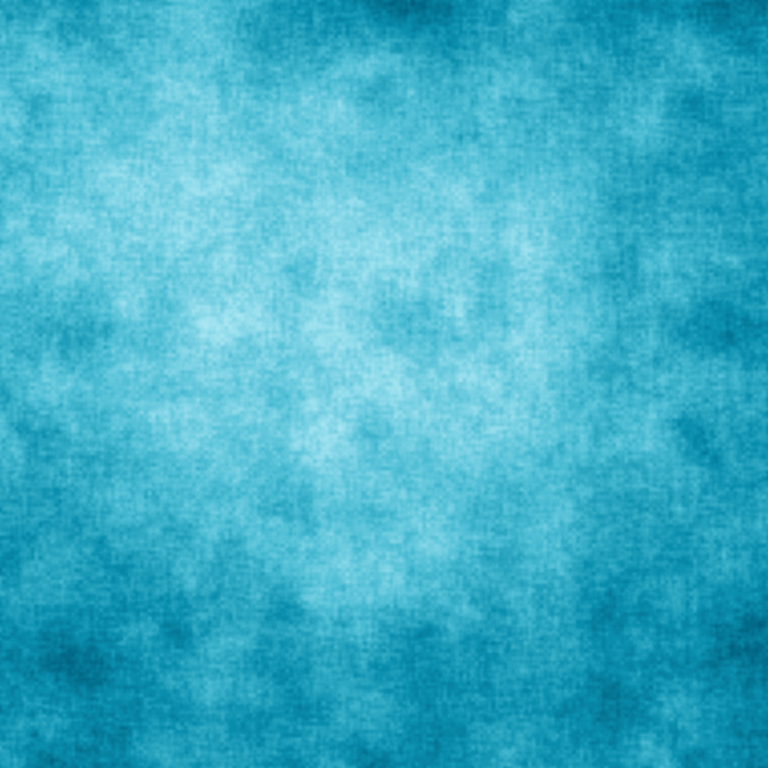
This background is drawn by a three.js fragment shader. Its source:

```glsl
// Mottled turquoise paper: a pale centre, repeating cloudy stains and woven grain.
varying vec2 vUv;

float hash(vec2 p) {
  return fract(sin(dot(p, vec2(127.1, 311.7))) * 43758.5453);
}

float noise(vec2 p) {
  vec2 i = floor(p);
  vec2 f = fract(p);
  f = f * f * (3.0 - 2.0 * f);
  return mix(mix(hash(i), hash(i + vec2(1.0, 0.0)), f.x),
             mix(hash(i + vec2(0.0, 1.0)), hash(i + 1.0), f.x), f.y);
}

// Layered noise centred on zero
float fbm(vec2 p) {
  float sum = 0.0;
  float amp = 0.5;
  for (int i = 0; i < 5; i++) {
    sum += amp * (noise(p) - 0.5);
    p = mat2(1.6, 1.2, -1.2, 1.6) * p + 7.3;
    amp *= 0.62;
  }
  return sum;
}

float glow(vec2 p, vec2 centre, vec2 radius) {
  vec2 d = (p - centre) / radius;
  return exp(-dot(d, d));
}

// Soft spot that wraps around the edges of a unit tile
float stain(vec2 tile, float x, float y, float radius) {
  vec2 d = fract(tile - vec2(x, y) + 0.5) - 0.5;
  return exp(-dot(d, d) / (radius * radius));
}

// Light and dark stains, repeated across the sheet
float stains(vec2 t) {
  float light = stain(t, 0.53, 0.71, 0.10) + stain(t, 0.99, 0.66, 0.11)
    + stain(t, 0.14, 0.82, 0.11) + 1.1 * stain(t, 0.655, 0.0, 0.13)
    + stain(t, 0.39, 0.09, 0.07) + 0.7 * stain(t, 0.70, 0.41, 0.10)
    + 0.7 * stain(t, 0.38, 0.41, 0.10) + 0.7 * stain(t, 0.61, 0.26, 0.10)
    + 0.8 * stain(t, 0.18, 0.24, 0.11) + stain(t, 0.0, 0.18, 0.08);
  float dark = 1.2 * stain(t, 0.11, 0.69, 0.07) + 1.2 * stain(t, 0.88, 0.15, 0.10)
    + stain(t, 0.49, 0.06, 0.08) + 1.1 * stain(t, 0.23, 0.0, 0.13)
    + 0.6 * stain(t, 0.85, 0.92, 0.12) + 0.6 * stain(t, 0.83, 0.50, 0.10);
  return 0.85 * light - 0.95 * dark;
}

// Tone runs from -1 (deep teal) to 6.5 (palest blue)
vec3 palette(float tone) {
  vec3 c = mix(vec3(0.0, 0.38, 0.50), vec3(0.04, 0.56, 0.68), clamp((tone + 1.0) / 2.0, 0.0, 1.0));
  c = mix(c, vec3(0.30, 0.74, 0.83), clamp((tone - 1.0) / 2.0, 0.0, 1.0));
  c = mix(c, vec3(0.59, 0.87, 0.93), clamp((tone - 3.0) / 2.0, 0.0, 1.0));
  return mix(c, vec3(0.74, 0.94, 0.97), clamp((tone - 5.0) / 1.5, 0.0, 1.0));
}

void main() {
  // Broad light: bright middle, lit upper left, shaded rim
  float tone = 0.6 + 3.7 * glow(vUv, vec2(0.5, 0.57), vec2(0.42, 0.38));
  tone += 1.8 * glow(vUv, vec2(0.08, 0.82), vec2(0.32, 0.35));
  tone += 0.7 * glow(vUv, vec2(0.44, 0.23), vec2(0.10));
  tone -= 1.4 * glow(vUv, vec2(0.53, 1.01), vec2(0.10, 0.06));
  tone -= 0.4 * glow(vUv, vec2(0.10, 0.13), vec2(0.14));

  // Ragged stains
  vec2 warp = vec2(fbm(vUv * 22.0), fbm(vUv * 22.0 + 31.0));
  vec2 tile = (vUv - vec2(0.0, 1.0)) / 0.428 + 0.13 * warp;
  tone += stains(tile);

  // Cloudy mottling
  tone += 1.5 * fbm(vUv * 14.0 + 5.0) + 1.2 * fbm(vUv * 45.0 + 17.0);

  // Fine grain with horizontal and vertical threads
  tone += 0.9 * (noise(vUv * 190.0) - 0.5);
  tone += 0.6 * (noise(vUv * vec2(50.0, 210.0) + 3.0) - 0.5);
  tone += 0.6 * (noise(vUv * vec2(210.0, 50.0) + 9.0) - 0.5);

  gl_FragColor = vec4(palette(tone), 1.0);
}
```
